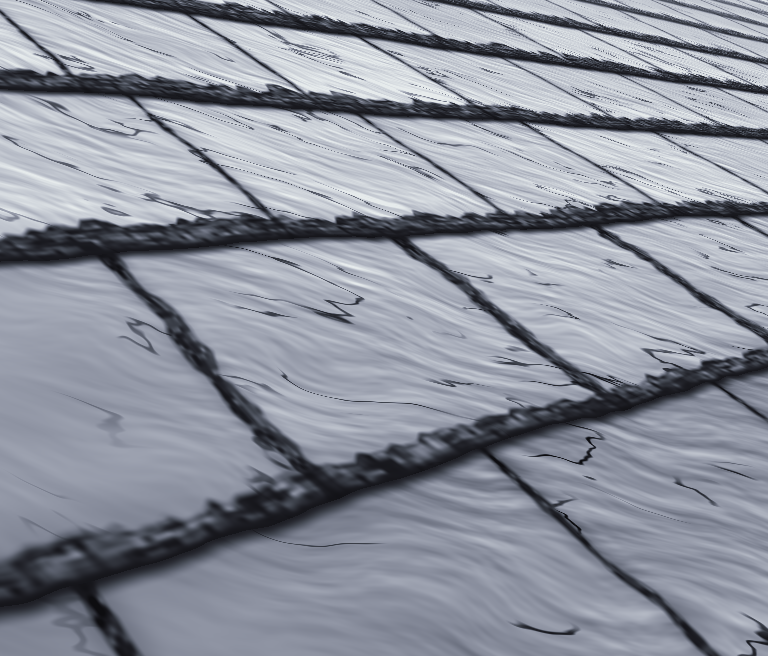
A Shadertoy shader for this texture:

```glsl
// Overlapping slate roof seen at a slant: two vanishing points turn the canvas into
// roof coordinates (u along a course, k up the slope), where each unit cell is a slate.
// Warped noise adds cleft relief, cracks, chipped lower edges and ragged side joints.

float hash(vec2 p) {
    return fract(sin(dot(p, vec2(127.1, 311.7))) * 4375.85);
}

float noise(vec2 p) {
    vec2 i = floor(p), f = fract(p);
    f = f * f * (3.0 - 2.0 * f);
    return mix(mix(hash(i), hash(i + vec2(1, 0)), f.x),
               mix(hash(i + vec2(0, 1)), hash(i + vec2(1, 1)), f.x), f.y);
}

float fbm(vec2 p) {
    float sum = 0.0, amp = 0.53;
    for (int i = 0; i < 4; i++) {
        sum += amp * noise(p);
        p = mat2(1.7, 0.9, -0.9, 1.7) * p + 5.3;
        amp *= 0.5;
    }
    return sum;
}

// Axes along and across the cleavage of the stone, gently bent
vec2 grain(vec2 q) {
    vec2 r = vec2(q.x - q.y, q.x + q.y);
    return r + 0.16 * vec2(noise(q * 5.0), noise(q * 4.0 + 8.0));
}

float relief(vec2 q) {
    return fbm(grain(q) * vec2(3.0, 12.0));
}

// Sideways shift of the joints in each course
float jointShift(float course) {
    float shifts[5] = float[5](0.86, 0.40, 0.03, 0.88, 0.60);
    return course < 4.0 ? shifts[int(clamp(course + 1.0, 0.0, 4.0))]
                        : 0.5 * mod(course, 2.0) + 0.3 * hash(vec2(course, 2.0));
}

void mainImage(out vec4 fragColor, in vec2 fragCoord) {
    vec2 uv = fragCoord / iResolution.xy;
    vec2 p = vec2(uv.x, (1.0 - uv.y) * 0.855);

    // Roof coordinates from the slopes of lines through the vanishing points
    float courseSlope = (p.y - 0.232) / (1.781 - p.x);
    float jointSlope = (p.y + 0.755) / (p.x + 0.866);
    float k = 1.485 / (courseSlope + 0.438) - 1.99;
    float u = 1.0 / (jointSlope - 0.33) / 0.95;
    float aaK = fwidth(k), aaU = fwidth(u);
    float far = smoothstep(3.0, 8.0, k);
    float focus = smoothstep(0.12, 0.62, p.x + 0.3 * k) * (1.0 - smoothstep(2.5, 6.0, k));

    // Course, slate and the position inside it
    k += 0.045 * (noise(vec2(u * 2.5, floor(k + 0.5) * 0.0)) - 0.5)
       + 0.012 * (noise(vec2(u * 17.0, 3.0)) - 0.5);
    float course = floor(k), f = fract(k);
    float along = u - jointShift(course);
    along += 0.035 * (noise(vec2(k * 7.0, course)) - 0.5);
    float slate = floor(along), d = along - floor(along + 0.5);
    float seed = hash(vec2(slate, course));
    vec2 q = vec2(u, k) + 7.0 * seed;

    // Slate surface: sky sheen, cleft relief, mottling
    float light = mix(0.51, 0.79, smoothstep(-0.9, 2.0, k));
    light += 0.07 * (seed - 0.5) + 0.06 * (p.x - 0.4) * (1.0 - smoothstep(0.0, 2.0, k));
    light += 0.10 * (fbm(grain(q) * vec2(1.3, 3.0)) - 0.5);
    float slant = relief(q) - relief(q + vec2(0.012, 0.014));
    light += slant * (0.08 + 0.42 * focus);
    light += 0.05 * focus * (noise(grain(q) * vec2(14.0, 60.0)) - 0.5);
    light += 0.05 * smoothstep(0.5, 0.25, f) * smoothstep(0.1, 0.25, f);

    // Thin cracks, more of them near the lower edge
    vec2 g = grain(q);
    float nearEdge = smoothstep(0.42, 0.1, f);
    float crackLine = 1.0 - smoothstep(0.004, 0.022 + aaK, abs(fbm(g * vec2(2.0, 7.0) + 9.0) - 0.5));
    float crackArea = smoothstep(0.60, 0.76, noise(g * vec2(2.7, 6.0)) + 0.28 * nearEdge);
    light -= (0.1 + 0.35 * focus) * crackLine * crackArea;

    // Ragged side joint with the broken flank of the next slate
    float halfWidth = mix(0.032, 0.014, min(abs(course), 1.0)) * (0.75 + 0.5 * seed);
    halfWidth *= 0.55 + 0.9 * noise(vec2(k * 22.0, u * 6.0));
    float softU = 0.006 + 0.7 * aaU;
    float joint = 1.0 - smoothstep(halfWidth - softU, halfWidth + softU, abs(d));
    float flank = 0.06 + 0.28 * pow(noise(vec2(k * 45.0, d * 90.0)), 2.0)
                + 0.12 * smoothstep(0.0, 0.03, d);
    light -= 0.10 * smoothstep(0.07, 0.0, abs(d));
    light = mix(light, flank, joint * mix(0.95, 0.5, far));

    // Chipped lower face, striped where the layers broke
    float face = min(0.085 + 0.04 * max(course, 0.0), 0.2);
    face *= 0.65 + 0.45 * noise(vec2(u * 9.0, course)) + 0.35 * noise(vec2(u * 31.0, course + 4.0));
    float softK = 0.008 + 0.012 * (1.0 - focus) + 0.6 * aaK;
    float faceMask = 1.0 - smoothstep(face - softK, face + softK, f);
    float stripes = noise(vec2(u * 55.0 + k * 12.0, f * 35.0)) * noise(vec2(u * 16.0, f * 60.0));
    float faceLight = 0.07 + 0.55 * stripes * smoothstep(0.0, 0.5, f / face) * (1.0 - 0.7 * joint);
    light = mix(light, faceLight, faceMask * mix(0.97, 0.55, far));

    // Shadow cast by the course above
    float shadow = smoothstep(0.955 - aaK, 1.0, f) * mix(0.9, 0.5, far);
    light = mix(light - 0.06 * smoothstep(0.8, 1.0, f), 0.08, shadow);

    // Cool grey tint, strongest in the midtones
    light = clamp(light, 0.05, 0.9);
    vec3 color = vec3(light, light + 0.02 * smoothstep(0.05, 0.3, light),
                      light + 0.08 * sin(3.14 * light));
    fragColor = vec4(color, 1.0);
}
```
